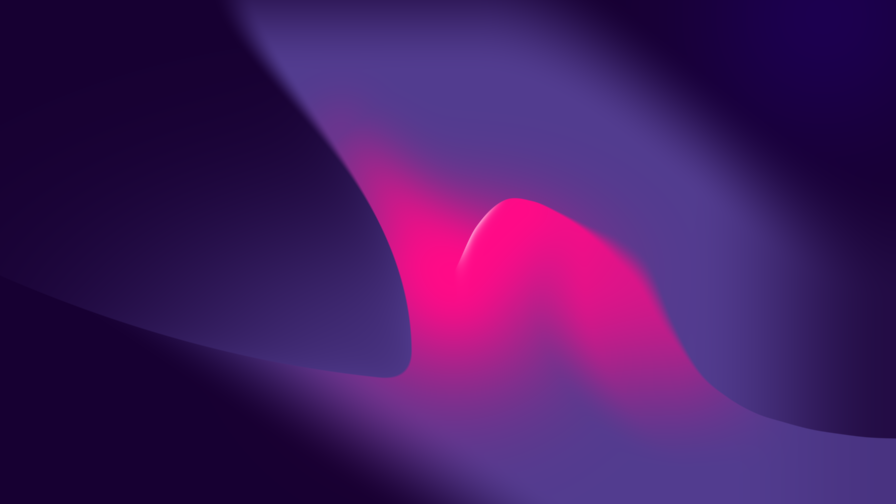
A WebGL 2 fragment shader for this background:

```glsl
#version 300 es
precision highp float;
// Soft folded sheets in dark violet with a glowing pink ridge.
uniform vec2 u_resolution;
out vec4 outColor;

#define DARK vec3(0.09, 0.0, 0.195)
#define BLUE vec3(0.11, 0.0, 0.31)
#define VIOLET vec3(0.32, 0.235, 0.56)
#define PINK vec3(1.0, 0.04, 0.53)
#define SHINE vec3(1.0, 0.78, 0.92)
#define HOT_START vec2(8.1, 4.85)
#define HOT_END vec2(9.3, 3.75)
#define STREAK_END vec2(6.1, 2.4)
#define GLOW_RADIUS 2.0

// Ridge heights at every half unit from x = 8 to x = 16
const float RIDGE[17] = float[17](
    5.0, 4.06, 3.58, 3.59, 3.81, 4.10, 4.44, 4.92, 5.88,
    6.67, 7.10, 7.38, 7.54, 7.67, 7.75, 7.81, 7.83);

float ridgeAt(float x) {
    float s = clamp((x - 8.0) * 2.0, 0.0, 15.999);
    int i = int(s);
    float f = fract(s);
    float a = RIDGE[max(i - 1, 0)], b = RIDGE[i];
    float c = RIDGE[i + 1], d = RIDGE[min(i + 2, 16)];
    // Catmull-Rom interpolation
    return b + 0.5 * f * (c - a + f * (2.0 * a - 5.0 * b + 4.0 * c - d
        + f * (3.0 * (b - c) + d - a)));
}

float smoothMin(float a, float b, float k) {
    float h = max(k - abs(a - b), 0.0) / k;
    return min(a, b) - h * h * k * 0.25;
}

float gauss(float d, float radius) {
    return exp(-d * d / (radius * radius));
}

// Position along a segment (x) and distance to it (y)
vec2 segment(vec2 p, vec2 a, vec2 b) {
    vec2 ab = b - a;
    float h = clamp(dot(p - a, ab) / dot(ab, ab), 0.0, 1.0);
    return vec2(h, length(p - a - ab * h));
}

float screenMix(float a, float b) {
    return 1.0 - (1.0 - a) * (1.0 - b);
}

// Signed depth inside the left sheet, positive within
float leftSheet(vec2 p) {
    float u = max(6.3 - p.y, 0.0);
    float flank = 7.35 - 0.108 * u * u + 0.0000175 * pow(u, 6.0);
    float base = 4.92 + 0.434 * p.x - 0.0244 * p.x * p.x;
    return smoothMin((flank - p.x) * 0.87, (base - p.y) * 0.93, 0.5);
}

void main() {
    // Canvas is 16 by 9 units, with y measured down from the top
    vec2 p = gl_FragCoord.xy / u_resolution * vec2(16.0, 9.0);
    p.y = 9.0 - p.y;
    float pixel = 9.0 / u_resolution.y;
    vec3 dark = mix(DARK, BLUE, gauss(length(p - vec2(14.7, 0.3)), 2.3));

    // Violet light on the back and front sheets
    float topEdge = 0.1 + 4.1 * smoothstep(8.5, 16.0, p.x);
    float backLight = smoothstep(-1.2, 1.2, p.y - topEdge)
        * mix(1.0, 0.2, smoothstep(12.3, 16.0, p.x));
    float lowerEdge = 6.67 + 0.66 * (p.x - 4.6);
    float lowerLight = smoothstep(-1.0, 1.3, lowerEdge - p.y);
    float frontLight = lowerLight * mix(1.0, 0.85, smoothstep(13.0, 16.0, p.x));

    // Pink glow around the hot core, with a streak to the upper left
    vec2 fromCore = p - HOT_START;
    fromCore.y *= fromCore.y < 0.0 ? 1.6 : 1.0;
    vec2 streak = segment(p, HOT_START, STREAK_END);
    float streakPink = 0.7 * (1.0 - 0.8 * streak.x * streak.x) * gauss(streak.y, 0.7);
    float backPink = screenMix(gauss(length(fromCore), GLOW_RADIUS), streakPink);
    float hot = gauss(segment(p, HOT_START, HOT_END).y, GLOW_RADIUS);

    // Pink fold falling to the right of a curved crease
    float drop = max(p.y - 5.0, 0.0);
    float fold = 0.72 * smoothstep(-0.3, 0.8, p.x - 9.7 - 0.17 * drop * drop)
        * (1.0 - smoothstep(5.0, 8.5, p.y)) * (1.0 - smoothstep(12.0, 14.5, p.x));
    float frontPink = screenMix(screenMix(hot, streakPink), fold);

    // Front sheet below the ridge, softest on its right shoulder
    float slope = (ridgeAt(p.x + 0.05) - ridgeAt(p.x - 0.05)) * 10.0;
    float below = (p.y - ridgeAt(p.x)) / sqrt(1.0 + slope * slope);
    float soft = pixel + 0.22 * gauss(p.x - 11.3, 0.75);
    float front = smoothstep(-soft, soft, below) * smoothstep(8.05, 8.13, p.x);
    vec3 back = mix(mix(dark, VIOLET, backLight * lowerLight), PINK, backPink);
    vec3 color = mix(back, mix(mix(dark, VIOLET, frontLight), PINK, frontPink), front);

    // Pale shine on the steep side of the ridge
    float shine = smoothstep(8.1, 8.4, p.x) * (1.0 - smoothstep(8.55, 9.1, p.x));
    color = mix(color, SHINE, 0.85 * shine * front * exp(-max(below, 0.0) / 0.06));

    // Left sheet, lit near its tip and along its rim
    float depth = leftSheet(p);
    vec2 fromTip = p - vec2(7.3, 6.2);
    float tipLight = 0.72 * exp(-fromTip.x * fromTip.x / 24.0 - fromTip.y * fromTip.y / 7.0);
    float rim = 0.22 * exp(-max(depth, 0.0) / 0.4) * smoothstep(1.0, 4.5, p.y)
        * smoothstep(0.0, 6.5, p.x);
    float sheetSoft = pixel + 0.3 * (1.0 - smoothstep(0.0, 4.0, p.y));
    color = mix(color, mix(DARK, VIOLET, tipLight + rim),
        smoothstep(-sheetSoft, sheetSoft, depth));

    outColor = vec4(color, 1.0);
}
```
